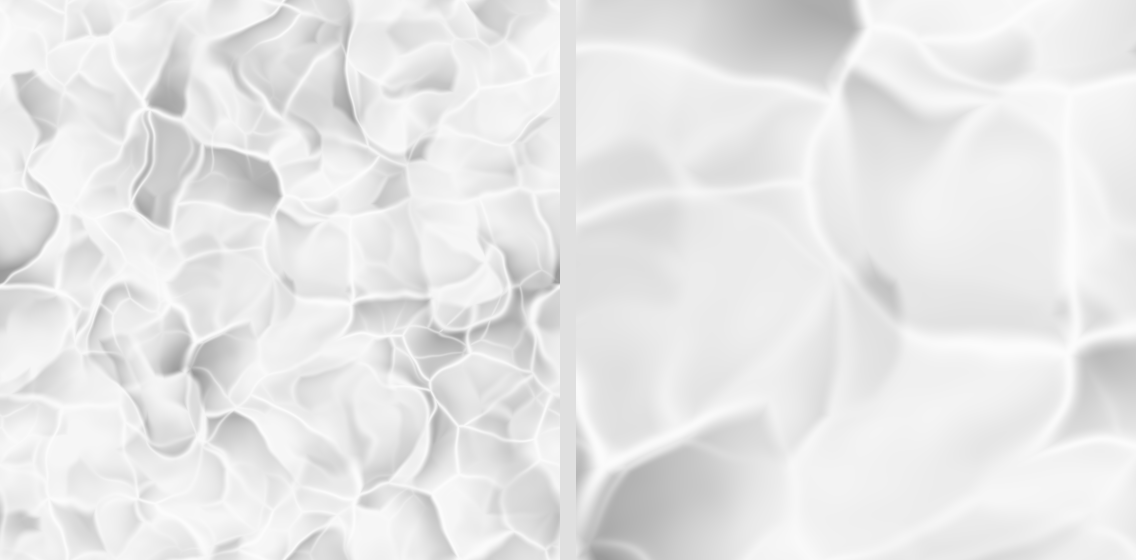
Left, the full canvas; right, a detail of the centre.
Give the GLSL for this texture, as a three.js fragment shader.

```glsl
// Tileable white marble: soft grey facets and shadowed folds crossed by thin bright veins.
varying vec2 vUv;

const vec3 SHADOW_TINT = vec3(1.0);
const float BASE_GREY = 0.957;
const float VEIN_WHITE = 0.99;
const float VEIN_WIDTH = 0.0036;

// Sine-free hash giving two values in 0..1
vec2 hash2(vec2 p) {
  vec3 q = fract(p.xyx * vec3(0.1031, 0.1030, 0.0973));
  q += dot(q, q.yzx + 33.33);
  return fract((q.xx + q.yz) * q.zy);
}

// Hash of a lattice cell that repeats after a whole number of cells
vec2 cellHash(vec2 cell, float period, float seed) {
  return hash2(floor(mod(cell + 0.5, period)) + seed);
}

float cornerSlope(vec2 cell, vec2 corner, vec2 f, float period, float seed) {
  vec2 gradient = cellHash(cell + corner, period, seed) * 2.0 - 1.0;
  return dot(gradient, f - corner);
}

// Wrapping gradient noise, centred on zero
float noise(vec2 uv, float period, float seed) {
  vec2 cell = floor(uv * period);
  vec2 f = fract(uv * period);
  vec2 u = f * f * f * (f * (f * 6.0 - 15.0) + 10.0);
  float a = cornerSlope(cell, vec2(0.0, 0.0), f, period, seed);
  float b = cornerSlope(cell, vec2(1.0, 0.0), f, period, seed);
  float c = cornerSlope(cell, vec2(0.0, 1.0), f, period, seed);
  float d = cornerSlope(cell, vec2(1.0, 1.0), f, period, seed);
  return mix(mix(a, b, u.x), mix(c, d, u.x), u.y);
}

vec2 noise2(vec2 uv, float period, float seed) {
  return vec2(noise(uv, period, seed), noise(uv, period, seed + 57.0));
}

// Irregular cells: x = distance to the border in canvas units, y = tilted shade
vec2 facets(vec2 uv, float period, float seed) {
  vec2 cell = floor(uv * period);
  vec2 f = fract(uv * period);
  vec2 nearestStep = vec2(0.0);
  vec2 nearest = vec2(8.0);
  for (int j = -1; j <= 1; j++) {
    for (int i = -1; i <= 1; i++) {
      vec2 g = vec2(float(i), float(j));
      vec2 r = g + cellHash(cell + g, period, seed) - f;
      if (dot(r, r) < dot(nearest, nearest)) {
        nearest = r;
        nearestStep = g;
      }
    }
  }
  float border = 8.0;
  for (int j = -2; j <= 2; j++) {
    for (int i = -2; i <= 2; i++) {
      vec2 g = nearestStep + vec2(float(i), float(j));
      vec2 r = g + cellHash(cell + g, period, seed) - f;
      vec2 across = r - nearest;
      if (dot(across, across) > 0.0001) {
        border = min(border, dot(0.5 * (nearest + r), normalize(across)));
      }
    }
  }
  border /= period;

  // Each facet darkens towards one side, some far more than others
  vec2 random = cellHash(cell + nearestStep, period, seed + 91.0);
  float angle = 6.2832 * random.x;
  float tilt = clamp(0.5 + 0.9 * dot(nearest, vec2(cos(angle), sin(angle))), 0.0, 1.0);
  float depth = mix(0.03, 0.27, random.y * random.y * random.y);
  return vec2(border, depth * tilt * tilt * smoothstep(0.0, 0.013, border));
}

// Narrow bright core with a faint halo
float vein(float distanceToLine, float width) {
  float core = distanceToLine / width;
  return 0.75 * exp(-core * core) + 0.25 * exp(-0.35 * core);
}

void main() {
  // Bend the plane so that borders wander
  vec2 uv = vUv + 0.075 * noise2(vUv, 5.0, 3.0);
  uv += 0.028 * noise2(vUv, 12.0, 11.0) + 0.008 * noise2(vUv, 27.0, 19.0);

  vec2 large = facets(uv, 8.0, 5.0);
  vec2 small = facets(uv + 0.02 * noise2(vUv, 9.0, 23.0), 13.0, 37.0);

  // Folds: a shadow on one side of a wandering line
  float fold = noise(uv, 4.0, 41.0);
  float foldMask = smoothstep(-0.12, 0.25, noise(vUv, 3.0, 67.0));
  float foldShadow = smoothstep(0.0, 0.05, fold) * exp(-max(fold, 0.0) / 0.11);

  // Soft clouding
  float clouds = 0.06 * noise(uv, 6.0, 71.0) + 0.05 * noise(uv, 13.0, 73.0);
  clouds += 0.03 * noise(uv, 26.0, 79.0);

  float grey = BASE_GREY + clouds - large.y - 0.7 * small.y;
  grey -= 0.32 * foldShadow * foldMask;
  grey = clamp(grey, 0.6, 0.965);

  // Veins fade in and out along their length
  float largeFade = smoothstep(-0.3, 0.25, noise(vUv, 7.0, 83.0));
  float smallFade = smoothstep(-0.1, 0.4, noise(vUv, 6.0, 97.0));
  float lines = largeFade * vein(large.x, VEIN_WIDTH);
  lines = max(lines, 0.7 * smallFade * vein(small.x, VEIN_WIDTH * 0.85));
  lines = max(lines, 0.8 * foldMask * vein(abs(fold) / 3.6, VEIN_WIDTH));

  grey = mix(grey, VEIN_WHITE, 0.85 * lines);
  gl_FragColor = vec4(grey * SHADOW_TINT, 1.0);
}
```
